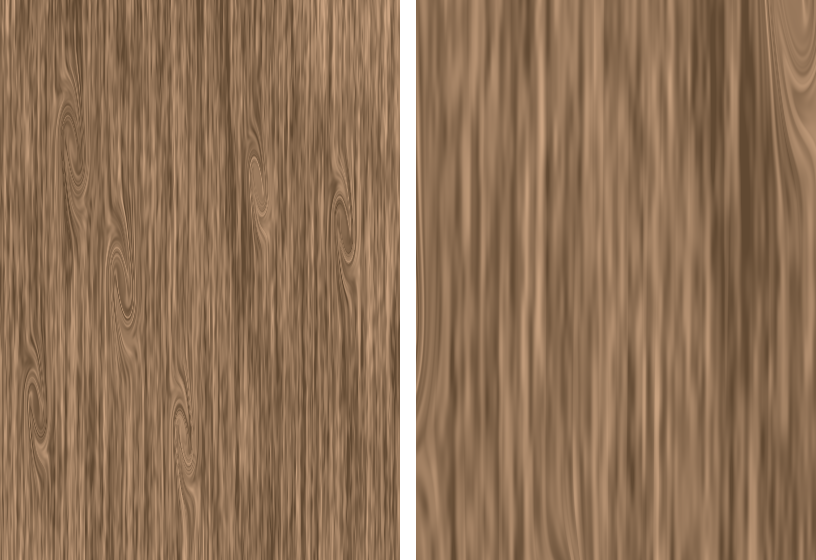
Left, the full canvas; right, a detail of the centre.
This texture is drawn by a WebGL 1 fragment shader. Its source:

```glsl
precision highp float;
// Brown wood veneer: fine upright fibres with a few slender swirling knots.
// Layers of stretched strand noise make the grain; elliptical twirls bend it
// around each knot, and soft light patches tint the top and bottom edges.

uniform vec2 u_resolution;

const vec3 DARK_WOOD = vec3(0.38, 0.285, 0.195);
const vec3 LIGHT_WOOD = vec3(0.80, 0.645, 0.51);
const float MEAN_TONE = 0.375;
const int KNOT_COUNT = 6;

float hash(vec2 p) {
  return fract(sin(dot(p, vec2(127.1, 311.7))) * 43758.5453);
}

// Smooth random values along one strand, shifted so strand ends never line up
float strand(float column, float y, float seed) {
  float shifted = y + 7.0 * hash(vec2(column, seed));
  float cell = floor(shifted);
  float blend = smoothstep(0.0, 1.0, shifted - cell);
  float below = hash(vec2(column + seed, cell));
  float above = hash(vec2(column + seed, cell + 1.0));
  return mix(below, above, blend);
}

// Blends neighbouring strands; the result is centred on zero
float fibres(vec2 p, vec2 frequency, float seed) {
  vec2 q = p * frequency;
  float column = floor(q.x);
  float blend = smoothstep(0.0, 1.0, q.x - column);
  float left = strand(column, q.y, seed);
  float right = strand(column + 1.0, q.y, seed);
  return mix(left, right, blend) - 0.5;
}

vec2 rotate(vec2 v, float angle) {
  float c = cos(angle);
  float s = sin(angle);
  return vec2(c * v.x - s * v.y, s * v.x + c * v.y);
}

// Spreads the knots over the board from left to right
vec2 knotCentre(float i) {
  float x = 0.065 + 0.055 * i + 0.011 * i * i;
  float y = 0.48 + 0.28 * cos(1.97 * (i - 1.22));
  return vec2(x, y);
}

// Twirls p inside a tall ellipse; z gathers how strongly knots act here
vec3 twirl(vec3 warped, vec2 centre, vec2 radius, float turn) {
  vec2 d = (warped.xy - centre) / radius;
  d.x += 0.35 * sin(1.6 * d.y);
  float pull = exp(-dot(d, d));
  vec2 offset = rotate(d, turn * pull) - d;
  return vec3(warped.xy + offset * radius, warped.z + pull);
}

vec3 bendAroundKnots(vec2 p) {
  vec3 warped = vec3(p, 0.0);
  for (int i = 0; i < KNOT_COUNT; i++) {
    float n = float(i);
    float size = mix(0.8, 1.15, hash(vec2(n, 4.0)));
    float turn = mix(4.6, 5.8, hash(vec2(n, 9.0)));
    warped = twirl(warped, knotCentre(n), size * vec2(0.016, 0.074), turn);
  }
  return warped;
}

// Short hairs, long streaks and veins, and sparse pale lines
float grain(vec2 p, float knot) {
  float hair = fibres(p, vec2(430.0, 38.0), 3.0);
  float streak = fibres(p, vec2(345.0, 9.0), 17.0);
  float vein = fibres(p, vec2(215.0, 3.6), 31.0);
  float band = fibres(p, vec2(40.0, 1.6), 53.0);
  float paleLine = smoothstep(0.14, 0.36, fibres(p, vec2(270.0, 4.5), 71.0));
  float fine = mix(0.42, 0.1, knot) * hair + mix(0.52, 0.4, knot) * streak;
  return fine + 0.44 * vein + 0.16 * band + 0.22 * paleLine;
}

// Broad light: bright upper corners, a dim top centre and a paler foot
float lighting(vec2 uv) {
  float top = smoothstep(0.72, 1.0, uv.y);
  float right = smoothstep(0.72, 0.79, uv.x);
  float left = 1.0 - smoothstep(0.0, 0.1, uv.x);
  float foot = 1.0 - smoothstep(0.0, 0.15, uv.y);
  return top * (0.3 * right + 0.24 * left - 0.06) + 0.05 * foot;
}

void main() {
  vec2 uv = gl_FragCoord.xy / u_resolution;
  vec2 p = gl_FragCoord.xy / u_resolution.y;

  // Gentle waver keeps the straight grain from looking ruled
  p.x += 0.0007 * sin(9.0 * p.y + 14.0 * p.x);
  vec3 warped = bendAroundKnots(p);
  float knot = min(warped.z, 1.0);

  float tone = MEAN_TONE + grain(warped.xy, knot);
  tone += lighting(uv) + 0.04 * knot;
  vec3 wood = mix(DARK_WOOD, LIGHT_WOOD, clamp(tone, 0.0, 1.0));
  gl_FragColor = vec4(wood, 1.0);
}
```
